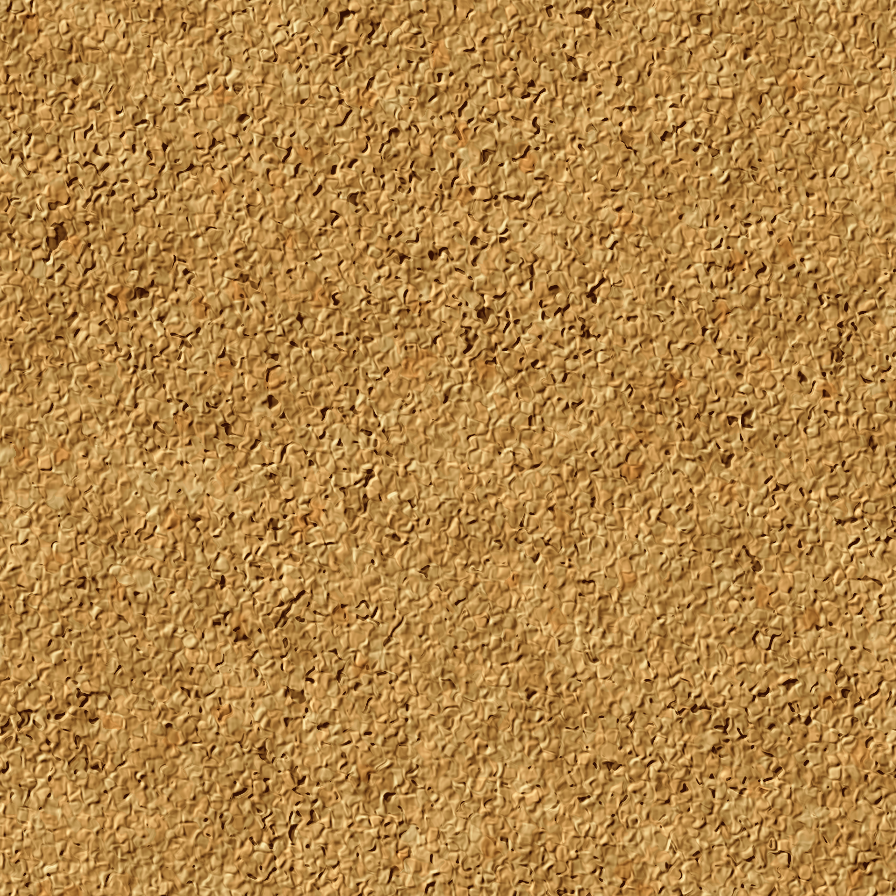
A three.js fragment shader for this texture:

```glsl
varying vec2 vUv;

float hash(vec2 p) {
  vec3 q = fract(p.xyx * 0.1031);
  q += dot(q, q.yzx + 33.33);
  return fract((q.x + q.y) * q.z);
}

float noise(vec2 p) {
  vec2 i = floor(p);
  vec2 f = fract(p);
  f = f * f * (3.0 - 2.0 * f);
  return mix(mix(hash(i), hash(i + vec2(1.0, 0.0)), f.x),
             mix(hash(i + vec2(0.0, 1.0)), hash(i + 1.0), f.x), f.y);
}

// Cellular grains: gap to the next grain, random id, distance to the centre
vec3 grains(vec2 p) {
  vec2 cell = floor(p);
  float nearest = 9.0;
  float second = 9.0;
  float id = 0.0;
  for (int y = -1; y <= 1; y++) {
    for (int x = -1; x <= 1; x++) {
      vec2 c = cell + vec2(float(x), float(y));
      float d = distance(p, c + vec2(hash(c), hash(c + 71.3)));
      if (d < nearest) {
        second = nearest;
        nearest = d;
        id = hash(c + 157.7);
      } else {
        second = min(second, d);
      }
    }
  }
  return vec3(second - nearest, id, nearest);
}

vec2 warp(vec2 p) {
  return p + 0.008 * (vec2(noise(p * 125.0 + 13.0), noise(p * 125.0 + 57.0)) - 0.5);
}

// Cork surface: height, grain id, pit depth
vec3 surface(vec2 p) {
  vec2 q = warp(p);
  vec3 g = grains(q * vec2(92.0, 76.0));
  vec2 turned = mat2(0.8, 0.6, -0.6, 0.8) * q;
  float hollow = noise(turned * vec2(150.0, 125.0) + 31.0) + 0.2 * (noise(p * 9.0) - 0.5);
  float pit = 1.0 - smoothstep(0.06, 0.22, hollow);
  float height = (0.12 + 0.45 * g.y) * smoothstep(0.0, 0.55, g.x)
               + 0.75 * noise(turned.yx * vec2(135.0, 160.0))
               + 0.45 * noise(q * vec2(270.0, 215.0)) - 0.5 * pit;
  return vec3(height, g.y, pit);
}

// Cork colours from deep crevice to lit rim
vec3 corkColor(float tone) {
  vec3 c = mix(vec3(0.2, 0.06, 0.01), vec3(0.45, 0.27, 0.09), smoothstep(-2.5, -1.4, tone));
  c = mix(c, vec3(0.61, 0.42, 0.18), clamp((tone + 1.4) / 0.7, 0.0, 1.0));
  c = mix(c, vec3(0.73, 0.55, 0.28), clamp((tone + 0.7) / 0.7, 0.0, 1.0));
  c = mix(c, vec3(0.84, 0.65, 0.39), clamp(tone / 0.7, 0.0, 1.0));
  c = mix(c, vec3(0.93, 0.78, 0.51), clamp((tone - 0.7) / 0.85, 0.0, 1.0));
  return mix(c, vec3(0.99, 0.89, 0.65), clamp((tone - 1.55) / 1.1, 0.0, 1.0));
}

void main() {
  vec2 p = vUv + 0.37;
  vec3 cork = surface(p);

  // Light from the upper left
  float relief = cork.x - surface(p + vec2(-0.0026, 0.0022)).x;
  float tone = 2.1 * relief + 1.15 * (cork.x - 0.75) - 0.9 * cork.z;

  // Fine upright fibres and broad mottling
  tone += 0.8 * (noise(p * vec2(330.0, 75.0)) - 0.5);
  tone += 0.6 * (noise(p * 26.0) - 0.5) + 0.2 * (noise(p * 5.0) - 0.5);

  // Sparse larger chips, pale or rusty
  vec3 chip = grains(warp(p) * vec2(33.0, 29.0) + 19.0);
  float body = 1.0 - smoothstep(0.28, 0.42, chip.z);
  float pale = body * step(0.95, chip.y);
  float rust = body * step(chip.y, 0.08);
  tone = mix(tone, 0.6 * tone + 0.65, 0.8 * pale);
  tone = mix(tone, 0.75 * tone - 0.15, 0.8 * rust);

  // Grain hue from yellow to orange
  float warmth = (fract(cork.y * 7.31) - 0.5) * smoothstep(-1.5, 0.0, tone);
  vec3 color = corkColor(tone) * (1.0 + warmth * vec3(0.03, -0.05, -0.14));
  color *= mix(vec3(1.0), vec3(1.02, 0.95, 0.86), rust);
  color *= mix(vec3(1.0), vec3(0.99, 1.02, 1.06), pale);
  gl_FragColor = vec4(color, 1.0);
}
```
